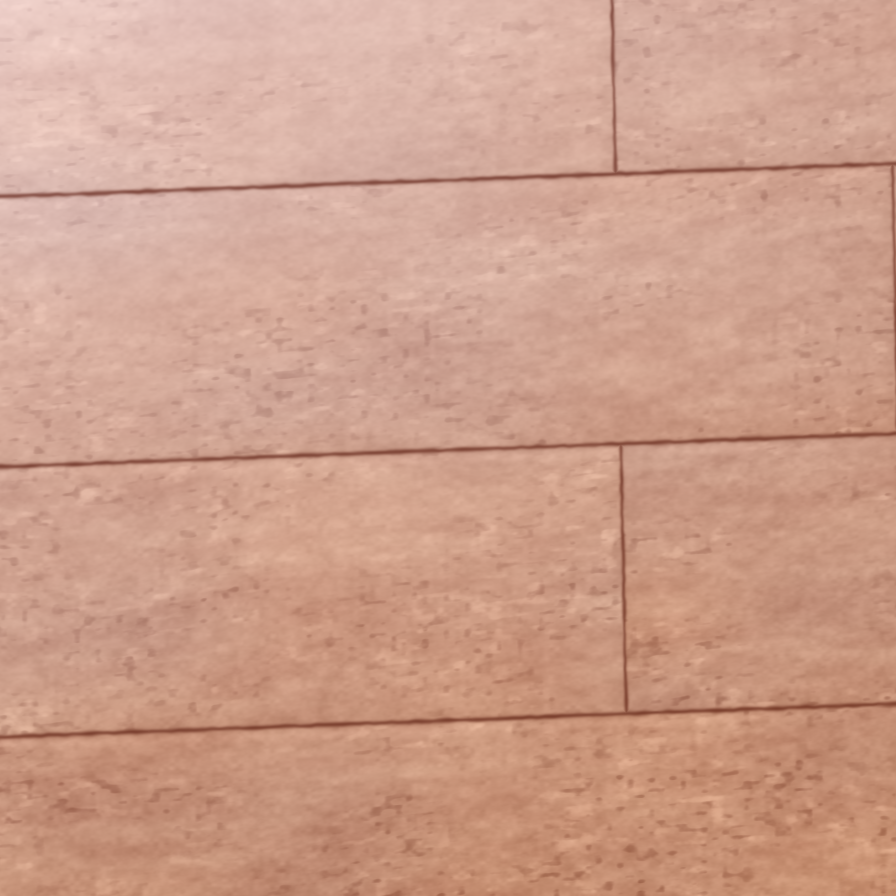
Reproduce this texture procedurally as a Shadertoy shader.

```glsl
// Pinkish wooden floor boards in staggered, slightly tilted rows with thin dark seams.
// Rows and joints come from a sheared grid; layered value noise gives each board its
// grain and fine pores, and a glow from the upper left pales the wood.

float hash(vec2 p) {
    vec3 q = fract(vec3(p.xyx) * 0.1031);
    q += dot(q, q.yzx + 33.33);
    return fract((q.x + q.y) * q.z);
}

float noise(vec2 p) {
    vec2 cell = floor(p), f = fract(p);
    f = f * f * (3.0 - 2.0 * f);
    return mix(mix(hash(cell), hash(cell + vec2(1, 0)), f.x),
               mix(hash(cell + vec2(0, 1)), hash(cell + vec2(1, 1)), f.x), f.y);
}

float fbm(vec2 p) {
    float sum = 0.0, amplitude = 0.5;
    for (int i = 0; i < 4; i++) {
        sum += amplitude * noise(p);
        p = mat2(1.9, 0.25, -0.25, 1.9) * p + 17.3;
        amplitude *= 0.5;
    }
    return sum / 0.9375;
}

// Soft line profile, never thinner than the pixel footprint
float seam(float dist, float halfWidth, float pixel) {
    float d = dist / max(halfWidth, pixel * 0.6);
    return exp(-d * d);
}

void mainImage(out vec4 fragColor, in vec2 fragCoord) {
    vec2 uv = fragCoord / iResolution.xy;
    float pixel = 1.0 / min(iResolution.x, iResolution.y);

    // Sheared board grid: every other row shifts its end joints
    float rowHeight = 0.3015, boardLength = 1.2;
    float v = (uv.y - 0.037 * uv.x - 0.1775) / rowHeight;
    float row = floor(v);
    float u = (uv.x + 0.02 * uv.y - 0.703 - 0.3095 * mod(row, 2.0)) / boardLength;
    vec2 board = vec2(floor(u), row);
    float rowDist = (v - floor(v + 0.5)) * rowHeight;
    float jointDist = (u - floor(u + 0.5)) * boardLength;

    // Light falling from the upper left
    float glow = clamp(uv.y * (0.85 - 0.3 * uv.x) + 0.15 - 0.13 * uv.x, 0.0, 1.0);
    vec3 color = mix(vec3(0.755, 0.535, 0.42), vec3(0.91, 0.795, 0.78), pow(glow, 1.25));
    float contrast = mix(1.0, 0.4, glow);

    // Grain: broad clouds, long streaks and fine mottling, unique to each board
    vec2 p = vec2(uv.x, uv.y - 0.09 * uv.x) + 7.0 * vec2(hash(board + 40.0), hash(board + 71.0));
    p.y += 0.02 * (noise(p * vec2(4.0, 7.0)) - 0.5);
    float clouds = fbm(p * vec2(5.0, 14.0)) - 0.5;
    float streaks = fbm(p * vec2(12.0, 50.0) + 30.0) - 0.5;
    float mottle = fbm(p * vec2(60.0, 100.0) + 60.0) - 0.5;
    float fine = noise(p * vec2(170.0, 230.0) + 80.0) - 0.5;
    color += contrast * (clouds * vec3(0.08, 0.10, 0.09)
                       + streaks * vec3(0.10, 0.13, 0.12)
                       + mottle * vec3(0.10, 0.11, 0.11)
                       + fine * 0.04);
    color += contrast * (hash(board + 12.0) - 0.5) * vec3(0.01, 0.02, 0.03);

    // Warm and rosy drifts of tint
    color += (noise(p * vec2(5.0, 9.0) + 90.0) - 0.5) * vec3(0.015, -0.005, -0.025);

    // Tiny pale and dark pores, with ragged outlines, gathered in loose patches
    float patches = smoothstep(0.2, 0.8, noise(p * vec2(9.0, 20.0) + 120.0));
    float ragged = 0.25 * mottle + 0.12 * fine;
    float pale = smoothstep(0.65, 1.0, noise(p * vec2(48.0, 125.0) + 150.0) + ragged);
    float dark = smoothstep(0.65, 1.0, noise(p * vec2(85.0, 165.0) + 190.0) - ragged);
    color += contrast * patches * (pale * vec3(0.06, 0.065, 0.06) - dark * vec3(0.10, 0.11, 0.10));

    // Worn board edges: faint shade around seams, thin highlight just below them
    float edge = min(abs(rowDist), abs(jointDist));
    color -= 0.025 * exp(-edge * 80.0);
    color += vec3(0.025) * exp(-pow((rowDist + 0.010) * 180.0, 2.0));

    // Seams with uneven width and darkness
    float wear = noise(uv * 60.0 + 220.0);
    float wobble = 0.0012 * (noise(uv * 110.0 + 250.0) - 0.5);
    float rowSeam = seam(rowDist + wobble, 0.0023 + 0.0009 * wear, pixel);
    float jointSeam = seam(jointDist + wobble, 0.0019 + 0.0007 * wear, pixel);
    float groove = max(rowSeam * (0.75 + 0.25 * wear), jointSeam * (0.6 + 0.3 * wear));
    vec3 grooveColor = mix(vec3(0.47, 0.23, 0.15), vec3(0.52, 0.31, 0.28), glow);
    color = mix(color, grooveColor, groove);

    fragColor = vec4(clamp(color, 0.0, 1.0), 1.0);
}
```
